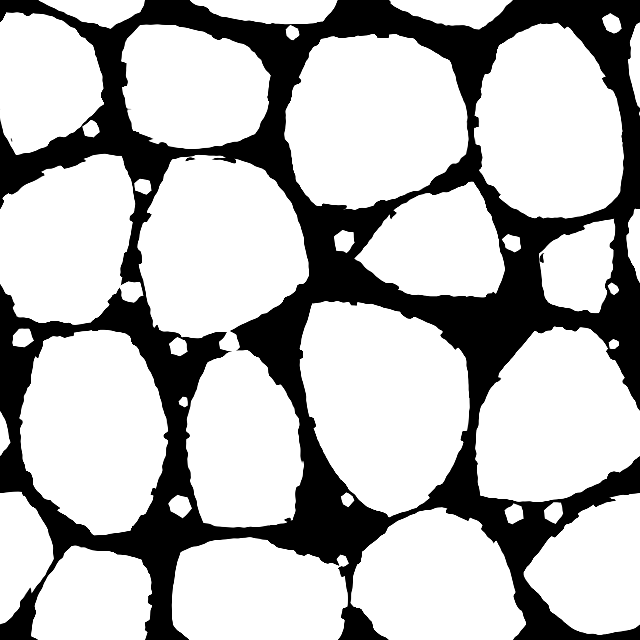
Write a WebGL 2 fragment shader that draws this pattern.

```glsl
#version 300 es
precision highp float;
// Seamless field of white stones on black: a weighted Voronoi diagram whose
// cells shrink behind bulging, chipped edges, with small angular pebbles
// fitted into the gaps left between the stones.

uniform vec2 u_resolution;
out vec4 outColor;

const float CELLS = 4.0;     // stones per side of the tile
const float PEBBLES = 12.0;  // pebble candidates per side
const float TAU = 6.2831853;

float hash(vec2 p) {
    return fract(sin(dot(p, vec2(127.1, 311.7))) * 43758.5453);
}

// Value noise over the tile, wrapping after n lattice steps
float noise(vec2 uv, float n) {
    vec2 p = uv * n, i = floor(p), f = fract(p);
    f = f * f * (3.0 - 2.0 * f);
    vec2 a = mod(i, n), b = mod(i + 1.0, n);
    return mix(mix(hash(a), hash(vec2(b.x, a.y)), f.x),
               mix(hash(vec2(a.x, b.y)), hash(b), f.x), f.y);
}

// Stone site: position in xy, size penalty in z
vec3 stoneSite(vec2 cell) {
    vec2 id = mod(cell, CELLS);
    vec2 jitter = vec2(hash(id + 3.7), hash(id + 19.3)) - 0.5;
    float small = hash(id + 41.9);
    return vec3(cell + 0.5 + 0.68 * jitter, 0.42 * small * small * small);
}

// Depth inside the nearest stone, negative in the gaps, in cell units
float stoneDepth(vec2 p) {
    vec2 uv = p / CELLS;
    vec2 warp = vec2(noise(uv, 13.0), noise(uv + 0.37, 13.0)) - 0.5;
    vec2 q = p + 0.06 * warp;

    // Owner: the site with the least weighted squared distance
    vec2 ownerCell = vec2(0.0);
    vec3 owner = vec3(0.0);
    float best = 1e5;
    for (int y = -2; y <= 2; y++)
    for (int x = -2; x <= 2; x++) {
        vec2 cell = floor(q) + vec2(x, y);
        vec3 site = stoneSite(cell);
        vec2 offset = q - site.xy;
        float power = dot(offset, offset) + site.z;
        if (power < best) {
            best = power;
            owner = site;
            ownerCell = cell;
        }
    }

    // Nearest border, bowed by the square of the distance along it
    float depth = 1e5;
    for (int y = -2; y <= 2; y++)
    for (int x = -2; x <= 2; x++) {
        if (x == 0 && y == 0) continue;
        vec2 cell = ownerCell + vec2(x, y);
        vec3 site = stoneSite(cell);
        vec2 offset = q - site.xy, span = site.xy - owner.xy;
        float border = (dot(offset, offset) + site.z - best) / (2.0 * length(span));
        float along = dot(offset, vec2(-span.y, span.x)) / length(span);
        float gap = 0.012 + 0.065 * hash(mod(cell, CELLS) + mod(ownerCell, CELLS) + 7.3);
        depth = min(depth, border - gap - 0.55 * along * along);
    }

    // Sparse chips knocked out of the rim
    return depth - 0.025 * smoothstep(0.6, 0.78, noise(uv, 47.0));
}

// Depth inside the pebble of this grid square, sized to fit its gap
float pebbleDepth(vec2 p) {
    float side = CELLS / PEBBLES;
    vec2 cell = floor(p / side), id = mod(cell, PEBBLES);
    vec2 jitter = vec2(hash(id + 5.1), hash(id + 23.7)) - 0.5;
    vec2 center = (cell + 0.5 + 0.4 * jitter) * side;
    float radius = min(-stoneDepth(center) - 0.012, 0.07);
    if (radius < 0.032) return -1.0;

    // Irregular hexagon from six half-planes
    float depth = 1.0;
    for (int i = 0; i < 6; i++) {
        vec2 seed = id + 13.0 * float(i);
        float angle = (float(i) + 0.4 * hash(seed + 2.9)) * TAU / 6.0;
        float reach = radius * mix(0.7, 1.0, hash(seed + 8.3));
        depth = min(depth, reach - dot(p - center, vec2(cos(angle), sin(angle))));
    }
    return depth;
}

void main() {
    vec2 uv = gl_FragCoord.xy / u_resolution;
    vec2 p = uv * CELLS;
    float grit = 0.012 * (noise(uv, 110.0) - 0.5);
    float depth = max(stoneDepth(p), pebbleDepth(p)) + grit;
    float pixel = CELLS / min(u_resolution.x, u_resolution.y);
    float white = smoothstep(-0.45 * pixel, 0.45 * pixel, depth);
    outColor = vec4(vec3(white), 1.0);
}
```
